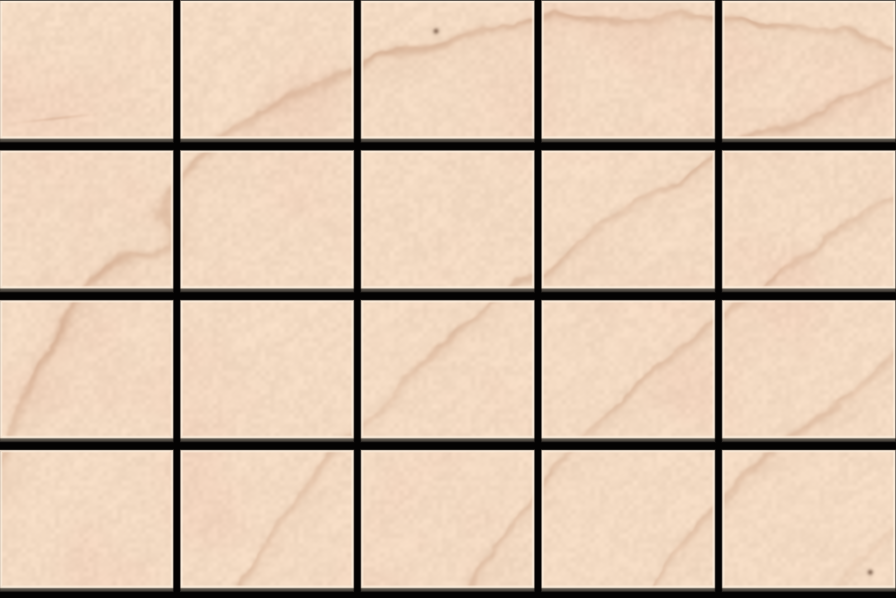
Write a WebGL 2 fragment shader that draws this texture.

```glsl
#version 300 es
precision highp float;

uniform vec2 u_resolution;
out vec4 fragColor;

// Lengths are in canvas heights, with y running down from the top edge.
const float ASPECT = 1.5;
const vec2 PERIOD = vec2(0.3023, 0.2505);
const vec2 LINE_OFFSET = vec2(-0.0063, -0.0059);
const vec2 LINE_HALF = vec2(0.0060, 0.0066);
const float SHADE_WIDTH = 0.0062;
const float RIM_WIDTH = 0.0040;
const float EDGE_SOFTNESS = 0.0010;

const vec3 WOOD = vec3(0.953, 0.855, 0.762);
const vec3 BLUSH = vec3(0.945, 0.822, 0.735);
const vec3 VEIN = vec3(0.795, 0.625, 0.510);
const vec3 RIM = vec3(0.985, 0.935, 0.870);
const vec3 LINE = vec3(0.015, 0.010, 0.010);
const vec3 SHADE_DARK = vec3(0.22, 0.20, 0.18);
const vec3 SHADE_LIGHT = vec3(0.40, 0.38, 0.34);

// Veins are bent arcs around one distant centre.
const int VEINS = 5;
const vec2 RING_CENTRE = vec2(2.225, 2.236);
const vec2 ALONG = vec2(0.8, -0.6);
const float RADIUS[VEINS] = float[](2.734, 2.223, 1.908, 1.648, 1.340);
const float SLOPE[VEINS] = float[](0.0, 0.0, 0.13, 0.17, 0.30);
const float BEND[VEINS] = float[](-0.34, 0.0, 0.0, 0.0, 0.0);
const float STRENGTH[VEINS] = float[](0.60, 0.48, 0.48, 0.46, 0.26);
const float VEIN_WIDTH = 0.0075;
const vec2 KNOT = vec2(0.295, 0.415);
const vec2 SPECKS[2] = vec2[](vec2(0.730, 0.052), vec2(1.457, 0.957));

float hash(vec2 p) {
    vec3 q = fract(p.xyx * vec3(0.1031, 0.1030, 0.0973));
    q += dot(q, q.yzx + 33.33);
    return fract((q.x + q.y) * q.z);
}

float noise(vec2 p) {
    vec2 i = floor(p), f = fract(p);
    f = f * f * (3.0 - 2.0 * f);
    return mix(mix(hash(i), hash(i + vec2(1, 0)), f.x),
               mix(hash(i + vec2(0, 1)), hash(i + vec2(1, 1)), f.x), f.y);
}

float fbm(vec2 p) {
    float sum = 0.0, gain = 0.5;
    for (int k = 0; k < 4; k++) {
        sum += gain * noise(p);
        p = p * 2.03 + 17.0;
        gain *= 0.5;
    }
    return sum / 0.9375;
}

float bump(float x) { return exp(-x * x); }

// Darkening by all veins: a crisp outer side and a long fade on the inner one.
float veins(vec2 p) {
    float knot = bump(length((p - KNOT) / vec2(0.07, 0.05)));
    vec2 warp = vec2(fbm(p * 14.0 + 40.0), fbm(p * 14.0 + 90.0)) - 0.5;
    vec2 q = p + warp * 0.038;
    float radius = length(q - RING_CENTRE) + 0.075 * knot;
    float s = dot(q, ALONG);
    float shade = 0.0;
    for (int k = 0; k < VEINS; k++) {
        float d = radius - (RADIUS[k] + SLOPE[k] * s + BEND[k] * s * s);
        float width = VEIN_WIDTH * (k == 0 ? 1.35 : 1.0);
        float core = bump(d / (d > 0.0 ? 0.6 * width : width));
        float halo = bump(d / (d > 0.0 ? width : 5.0 * width));
        float fade = mix(0.55, 1.15, noise(p * 11.0 + float(k) * 31.0));
        shade += STRENGTH[k] * fade * (0.72 * core + 0.17 * halo);
    }
    return min(shade, 0.8);
}

vec3 wood(vec2 p) {
    vec3 color = mix(WOOD, BLUSH, 0.75 * smoothstep(0.45, 0.8, fbm(p * 6.0)));
    vec2 grain = vec2(dot(p, ALONG), dot(p, vec2(0.6, 0.8)));
    color += 0.035 * (noise(p * 125.0) - 0.5);
    color += 0.030 * (fbm(grain * vec2(22.0, 70.0)) - 0.5);
    color = mix(color, VEIN, veins(p));
    // Faint scratch and small dark specks.
    vec2 scratch = p - vec2(0.095, 0.198 );
    color = mix(color, VEIN, 0.35 * bump((scratch.y + 0.11 * scratch.x) / 0.003)
                             * bump(scratch.x / 0.045));
    for (int k = 0; k < 2; k++)
        color = mix(color, VEIN * 0.65, 0.8 * bump(length(p - SPECKS[k]) / 0.005));
    return color;
}

void main() {
    vec2 p = gl_FragCoord.xy / u_resolution;
    p = vec2(p.x * ASPECT, 1.0 - p.y);
    float aa = 0.5 / u_resolution.y + EDGE_SOFTNESS;

    // Signed offset from the nearest grid line on each axis.
    vec2 cell = (fract((p - LINE_OFFSET) / PERIOD + 0.5) - 0.5) * PERIOD;
    vec2 gap = abs(cell) - LINE_HALF;
    float above = -cell.y - LINE_HALF.y;
    if (cell.y < 0.0) gap.y -= SHADE_WIDTH;

    // Pale rim, then the grey upper shade, then the black line.
    vec3 color = wood(p);
    float rim = 1.0 - smoothstep(RIM_WIDTH - aa, RIM_WIDTH + aa, min(gap.x, gap.y));
    color = mix(color, RIM, 0.75 * rim);
    vec3 shade = mix(SHADE_DARK, SHADE_LIGHT, clamp(above / SHADE_WIDTH, 0.0, 1.0));
    color = mix(color, shade, 1.0 - smoothstep(-aa, aa, gap.y));
    float line = min(gap.x, abs(cell.y) - LINE_HALF.y);
    color = mix(color, LINE, 1.0 - smoothstep(-aa, aa, line));

    fragColor = vec4(clamp(color, 0.0, 1.0), 1.0);
}
```
